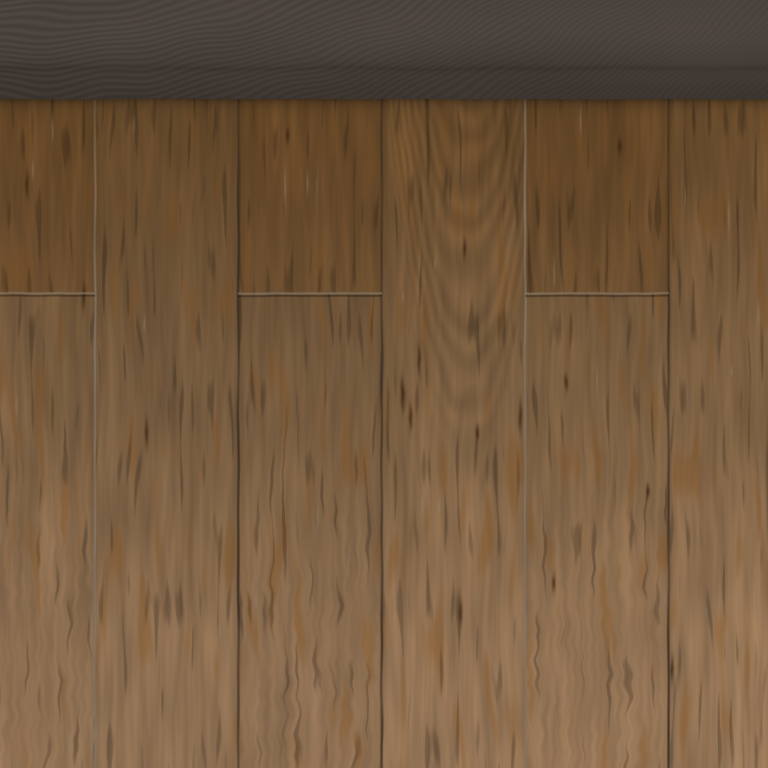
Give the GLSL for this texture, as a Shadertoy shader.

```glsl
const float PLANK_WIDTH = 0.1867;
const float FIRST_SEAM = -0.063;
const float JOINT_Y = 0.618;
const float SEAM_HALF = 0.0015;
const float CLOTH_EDGE = 0.871;
const float HEM_Y = 0.911;
const float RIB_COUNT = 125.0;
const float ARCH_PLANK = 3.0;
const int KNOT_COUNT = 16;
const int SCRATCH_COUNT = 36;
const vec3 WOOD_DARK = vec3(0.38, 0.27, 0.15);
const vec3 WOOD_MID = vec3(0.455, 0.35, 0.24);
const vec3 WOOD_PALE = vec3(0.56, 0.44, 0.325);
const vec3 WOOD_AMBER = vec3(0.55, 0.37, 0.19);
const vec3 KNOT_COLOR = vec3(0.21, 0.12, 0.05);
const vec3 SEAM_DARK = vec3(0.23, 0.18, 0.13);
const vec3 SEAM_PALE = vec3(0.52, 0.47, 0.41);
const vec3 CLOTH = vec3(0.275, 0.245, 0.225);
const float TAU = 6.28319;

float hash(vec2 p) {
    vec3 q = fract(vec3(p.xyx) * 0.1031);
    q += dot(q, q.yzx + 33.33);
    return fract((q.x + q.y) * q.z);
}

vec2 gradient(vec2 cell) {
    float a = TAU * hash(cell);
    return vec2(cos(a), sin(a));
}

// Gradient noise, about -0.7 to 0.7
float noise(vec2 p) {
    vec2 i = floor(p), f = fract(p);
    vec2 u = f * f * f * (f * (f * 6.0 - 15.0) + 10.0);
    vec2 e = vec2(1.0, 0.0);
    float low = mix(dot(gradient(i), f), dot(gradient(i + e), f - e), u.x);
    float high = mix(dot(gradient(i + e.yx), f - e.yx), dot(gradient(i + 1.0), f - 1.0), u.x);
    return mix(low, high, u.y);
}

float band(float dist, float halfWidth, float soft) {
    return 1.0 - smoothstep(halfWidth - soft, halfWidth + soft, abs(dist));
}

// Narrow upright spot with a soft rim
float fleck(vec2 p, vec2 center, vec2 size) {
    vec2 d = (p - center) / size;
    d.x += 0.5 * noise(p * 60.0);
    return exp(-dot(d, d));
}

vec3 woodColor(vec2 p, float plank, float soft) {
    float isJointed = 1.0 - mod(plank, 2.0);
    float isUpper = isJointed * step(JOINT_Y, p.y);
    vec2 seed = vec2(plank * 7.0 + 11.0, isUpper * 5.0 + 3.0);
    vec2 q = p + seed * 1.37;

    // Light falls off towards the cloth
    vec3 color = mix(WOOD_PALE, WOOD_MID, smoothstep(0.05, 0.6, p.y));
    color = mix(color, WOOD_DARK, smoothstep(0.5, 0.88, p.y) * 0.85);
    color *= 0.97 + 0.07 * hash(seed) + 0.06 * smoothstep(0.8, 1.0, p.x);
    color = mix(color, WOOD_DARK * vec3(1.06, 1.0, 0.9), 0.35 * isUpper);

    // Grain, more rippled near the bottom
    float ripple = isJointed * (1.0 - smoothstep(0.1, 0.55, p.y));
    q.x += 0.006 * noise(q * vec2(9.0, 7.0)) + 0.007 * ripple * noise(q * vec2(24.0, 42.0));
    float broad = noise(q * vec2(26.0, 2.5));
    float streak = noise(q * vec2(75.0, 6.0));
    float fine = noise(q * vec2(170.0, 13.0));
    float cloud = noise(q * vec2(11.0, 8.0));
    color *= 1.0 + 0.08 * broad + 0.11 * streak + 0.09 * fine + 0.06 * cloud;
    float amber = smoothstep(0.12, 0.5, noise(q * vec2(62.0, 9.0) + 31.0) + 0.25 * cloud);
    color = mix(color, WOOD_AMBER * (1.0 - 0.25 * p.y), 0.5 * amber);
    float pores = smoothstep(0.22, 0.5, noise(q * vec2(120.0, 11.0) + 57.0));
    color *= 1.0 - 0.2 * pores;

    // Nested arches on one plank
    float side = p.x - FIRST_SEAM - (plank + 0.6) * PLANK_WIDTH;
    float arch = p.y - 0.48 - 42.0 * side * side + 0.03 * noise(q * vec2(30.0, 12.0));
    float archMask = (1.0 - step(0.5, abs(plank - ARCH_PLANK))) * smoothstep(-0.16, 0.02, arch);
    color *= 1.0 + 0.05 * archMask * sin(arch * TAU * 17.0);

    // Dark knots and pale scratches
    for (int i = 0; i < KNOT_COUNT; i++) {
        vec2 id = vec2(float(i), 4.0);
        vec2 center = vec2(hash(id), 0.1 + 0.75 * hash(id + 17.0));
        vec2 size = vec2(0.0025, 0.008 + 0.014 * hash(id + 41.0));
        color = mix(color, KNOT_COLOR, 0.65 * fleck(p, center, size));
    }
    for (int i = 0; i < SCRATCH_COUNT; i++) {
        vec2 id = vec2(float(i), 83.0);
        vec2 center = vec2(hash(id), 0.85 * hash(id + 23.0));
        vec2 size = vec2(0.0015, 0.006 + 0.016 * hash(id + 59.0));
        color = mix(color, SEAM_PALE * 1.1, 0.4 * fleck(p, center, size));
    }

    // Long seams, dark or worn pale, and short end joints
    float seam = floor((p.x - FIRST_SEAM) / PLANK_WIDTH + 0.5);
    float seamDist = p.x - FIRST_SEAM - seam * PLANK_WIDTH + 0.0015 * noise(vec2(seam * 9.0, p.y * 14.0));
    float isPale = 1.0 - step(0.5, mod(seam - 1.0, 3.0));
    float wear = 0.65 + 0.6 * noise(vec2(seam * 5.3, p.y * 9.0));
    color *= 1.0 - 0.12 * exp(-abs(seamDist) / 0.004);
    color = mix(color, mix(SEAM_DARK, SEAM_PALE, isPale), wear * band(seamDist, SEAM_HALF, soft));
    float jointDist = p.y - JOINT_Y + 0.001 * noise(p * 30.0);
    color *= 1.0 - 0.3 * isJointed * band(jointDist + 0.003, SEAM_HALF, soft);
    return mix(color, SEAM_PALE, 0.6 * isJointed * band(jointDist, SEAM_HALF, soft));
}

vec3 clothColor(vec2 p) {
    // Fine ribs bend from level to diagonal
    float phase = RIB_COUNT * (p.y - 0.45 * p.x * p.x) + 2.5 * noise(p * vec2(9.0, 14.0));
    float ribs = sin(TAU * phase) * (1.0 - smoothstep(0.25, 0.6, fwidth(phase)));
    float folds = noise(p * vec2(5.0, 18.0));
    vec3 color = CLOTH * (1.0 + 0.07 * ribs * (1.0 - 0.6 * p.x) + 0.06 * folds);
    float hemDist = p.y - HEM_Y + 0.004 * noise(vec2(p.x * 8.0, 2.0));
    color *= 1.0 - 0.12 * exp(-abs(hemDist) / 0.004);
    return color * mix(0.86, 1.06, smoothstep(CLOTH_EDGE, 0.96, p.y));
}

void mainImage(out vec4 fragColor, in vec2 fragCoord) {
    vec2 p = fragCoord / iResolution.xy;
    float soft = 1.0 / min(iResolution.x, iResolution.y);
    float plank = floor((p.x - FIRST_SEAM) / PLANK_WIDTH);
    float edgeDist = p.y - CLOTH_EDGE + 0.002 * noise(vec2(p.x * 7.0, 5.0));

    // Wood darkens beneath the cloth edge
    vec3 wood = woodColor(p, plank, soft);
    wood *= 1.0 - 0.35 * exp(-abs(edgeDist) / 0.008);
    vec3 color = mix(wood, clothColor(p), smoothstep(-soft, soft, edgeDist));
    fragColor = vec4(color, 1.0);
}
```
